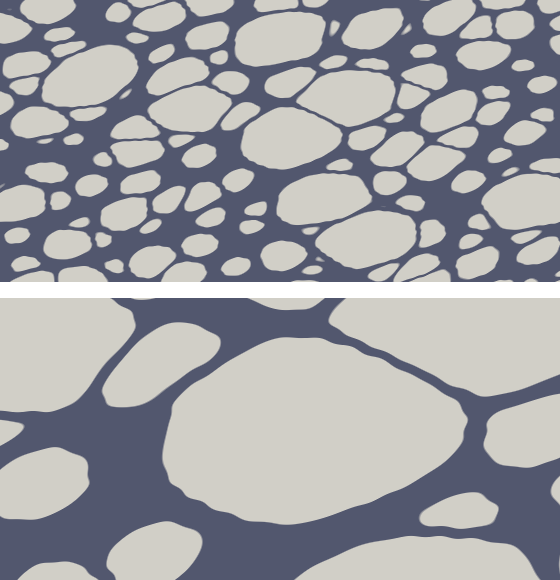
Top: the whole. Bottom: its middle third, enlarged.
Give the GLSL for this pattern, as a WebGL 1 fragment shader.

```glsl
precision highp float;
// Pale, tilted, closely packed oval grains of mixed size in a slate matrix.
uniform vec2 u_resolution;

const vec3 GRAIN = vec3(0.82, 0.81, 0.78);
const vec3 MATRIX = vec3(0.32, 0.34, 0.43);
const float CELLS = 10.0;      // grid cells per canvas height
const float STRETCH = 1.75;    // length to width of a grain
const float TILT = 0.23;       // radians, rising to the right
const float GAP = 0.04;        // half width of the seams, in cells
const float SHARPNESS = 13.0;  // higher gives more angular grains

vec3 hash3(vec2 p) {
  vec3 q = vec3(dot(p, vec2(127.1, 311.7)),
                dot(p, vec2(269.5, 183.3)),
                dot(p, vec2(419.2, 371.9)));
  return fract(sin(q) * 43758.545);
}

// Layered sines: broad ones vary the tilt, fine ones roughen the outline.
vec2 warp(vec2 p) {
  vec2 broad = sin(p.yx * vec2(1.3, 1.1) + vec2(0.4, 2.1));
  vec2 middle = sin(p.yx * 5.7 + p * 3.1 + vec2(1.7, 0.3));
  vec2 fine = sin(p.yx * 17.0 - p * 13.0 + 2.0 * middle);
  return p + 0.12 * broad + 0.025 * middle + 0.010 * fine;
}

// Seed of a cell: centre in xy, radius in z. A few seeds are very large.
vec3 grainSeed(vec2 cell) {
  vec3 h = hash3(cell);
  float size = fract(h.z * 37.0);
  float radius = h.z > 0.93 ? mix(0.95, 1.2, size) : mix(0.28, 0.75, size);
  return vec3(cell + 0.1 + 0.8 * h.xy, radius);
}

// Power distance: negative inside the circle of the seed.
float powerDistance(vec2 p, vec3 seed) {
  vec2 d = p - seed.xy;
  return dot(d, d) - seed.z * seed.z;
}

// Depth inside the nearest grain: its circle, cut softly by its neighbours.
float grainDepth(vec2 p) {
  vec2 base = floor(p);
  vec3 owner = vec3(0.0);
  float nearest = 100.0;
  for (int y = -2; y <= 2; y++) {
    for (int x = -2; x <= 2; x++) {
      vec3 seed = grainSeed(base + vec2(float(x), float(y)));
      float power = powerDistance(p, seed);
      if (power < nearest) {
        nearest = power;
        owner = seed;
      }
    }
  }

  // Soft minimum of the distances to the circle and to every seam.
  float sum = exp(-SHARPNESS * (owner.z - length(p - owner.xy)));
  for (int y = -2; y <= 2; y++) {
    for (int x = -2; x <= 2; x++) {
      vec3 seed = grainSeed(base + vec2(float(x), float(y)));
      float spacing = length(seed.xy - owner.xy);
      if (spacing > 0.001) {
        float seam = 0.5 * (powerDistance(p, seed) - nearest) / spacing;
        sum += exp(-SHARPNESS * seam);
      }
    }
  }
  return -log(sum) / SHARPNESS - GAP;
}

// Turns the canvas along the grains and squeezes their long axis.
vec2 grainSpace(vec2 uv) {
  float c = cos(TILT), s = sin(TILT);
  vec2 turned = vec2(c * uv.x + s * uv.y, c * uv.y - s * uv.x);
  return CELLS * turned / vec2(STRETCH, 1.0);
}

void main() {
  vec2 uv = gl_FragCoord.xy / u_resolution.y;
  float depth = grainDepth(warp(grainSpace(uv) + 20.0));
  float pixel = CELLS / u_resolution.y;
  float cover = clamp(depth / pixel + 0.5, 0.0, 1.0);
  gl_FragColor = vec4(mix(MATRIX, GRAIN, cover), 1.0);
}
```
